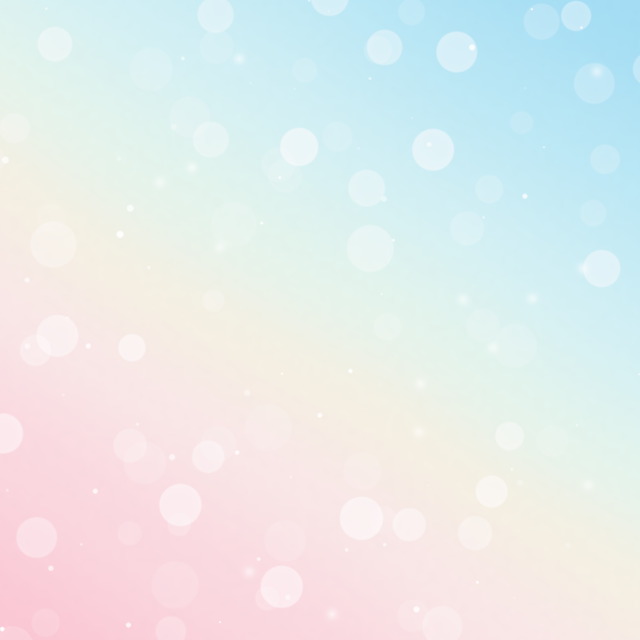
Give the GLSL for this background, as a Shadertoy shader.

```glsl
// Pastel diagonal gradient, pink through cream and mint to sky blue, under soft white bokeh.
// Discs and sparkles are scattered on jittered grids, denser away from the cream diagonal;
// each one lowers a shared transmittance, so overlaps build up towards white.

vec3 hash3(vec3 p) {
    p = fract(p * vec3(0.1031, 0.1030, 0.0973));
    p += dot(p, p.yxz + 33.33);
    return fract((p.xxy + p.yxx) * p.zyx);
}

float gradientNoise(vec2 p) {
    vec2 cell = floor(p), f = fract(p);
    vec2 w = f * f * f * (f * (f * 6.0 - 15.0) + 10.0);
    vec4 corner;
    for (int i = 0; i < 4; i++) {
        vec2 o = vec2(i & 1, i >> 1);
        float angle = 6.2832 * hash3(vec3(cell + o, 5.0)).x;
        corner[i] = dot(vec2(cos(angle), sin(angle)), f - o);
    }
    return mix(mix(corner.x, corner.y, w.x), mix(corner.z, corner.w, w.x), w.y);
}

// Position across the colour bands: 0 at the lower left, 1.65 at the upper right
float bandPosition(vec2 p) {
    return p.y + 0.65 * p.x;
}

vec3 pastelGradient(float t) {
    vec3 color = vec3(0.98, 0.78, 0.83);
    color = mix(color, vec3(0.98, 0.845, 0.875), smoothstep(0.0, 0.32, t));
    color = mix(color, vec3(0.975, 0.905, 0.905), smoothstep(0.28, 0.56, t));
    color = mix(color, vec3(0.96, 0.938, 0.89), smoothstep(0.52, 0.73, t));
    color = mix(color, vec3(0.895, 0.955, 0.925), smoothstep(0.70, 0.92, t));
    color = mix(color, vec3(0.83, 0.94, 0.957), smoothstep(0.88, 1.14, t));
    color = mix(color, vec3(0.73, 0.905, 0.96), smoothstep(1.06, 1.40, t));
    return mix(color, vec3(0.64, 0.865, 0.955), smoothstep(1.32, 1.66, t));
}

// Share of the background left visible below one layer of large discs
float discLayer(vec2 p, float cells, float seed, float pixel) {
    float visible = 1.0;
    vec2 home = floor(p * cells);
    for (int y = -1; y <= 1; y++)
    for (int x = -1; x <= 1; x++) {
        vec2 cell = home + vec2(x, y);
        vec3 place = hash3(vec3(cell + 20.0, seed));
        vec3 look = hash3(vec3(cell + 70.0, seed + 9.0));
        vec2 center = (cell + 0.1 + 0.8 * place.xy) / cells;
        float spread = abs(bandPosition(center) - 0.82);
        float density = mix(0.28, 0.78, smoothstep(0.08, 0.42, spread));
        float radius = mix(0.017, 0.037, look.x);
        float d = length(p - center);
        float disc = 1.0 - smoothstep(-pixel, pixel, d - radius);
        float rim = 0.9 + 0.1 * smoothstep(0.5, 1.0, d / radius);
        float opacity = mix(0.14, 0.70, look.y * look.y) * rim;
        visible *= 1.0 - disc * opacity * step(place.z, density);
    }
    return visible;
}

// Share of the background left visible below the tiny dots and their halos
float sparkleLayer(vec2 p, float cells, float seed, float pixel) {
    float visible = 1.0;
    vec2 home = floor(p * cells);
    for (int y = -1; y <= 1; y++)
    for (int x = -1; x <= 1; x++) {
        vec2 cell = home + vec2(x, y);
        vec3 place = hash3(vec3(cell + 40.0, seed));
        vec3 look = hash3(vec3(cell + 90.0, seed + 4.0));
        float d = length(p - (cell + place.xy) / cells);
        float radius = mix(0.0014, 0.0055, look.x * look.x);
        float dot0 = 1.0 - smoothstep(-pixel, pixel, d - radius);
        float halo = 0.5 * step(0.88, look.z) * exp(-d * d / 0.00007);
        float light = max(dot0 * mix(0.25, 0.95, look.y), halo);
        visible *= 1.0 - light * step(place.z, 0.75);
    }
    return visible;
}

void mainImage(out vec4 fragColor, in vec2 fragCoord) {
    vec2 uv = fragCoord / iResolution.xy;
    vec2 p = fragCoord / iResolution.y;
    float pixel = 1.0 / iResolution.y;

    // Gently uneven colour wash
    float t = bandPosition(uv) + 0.035 * gradientNoise(uv * 2.5);
    vec3 color = pastelGradient(t);
    color += 0.005 * gradientNoise(p * 60.0);

    // Bokeh, then sparkles
    float visible = discLayer(p, 8.0, 3.0, 1.2 * pixel);
    visible *= discLayer(p + 0.037, 7.0, 17.0, 1.2 * pixel);
    color = mix(vec3(0.995, 0.985, 0.99), color, visible);
    color = mix(vec3(1.0), color, sparkleLayer(p, 10.0, 29.0, pixel));

    fragColor = vec4(clamp(color, 0.0, 1.0), 1.0);
}
```
